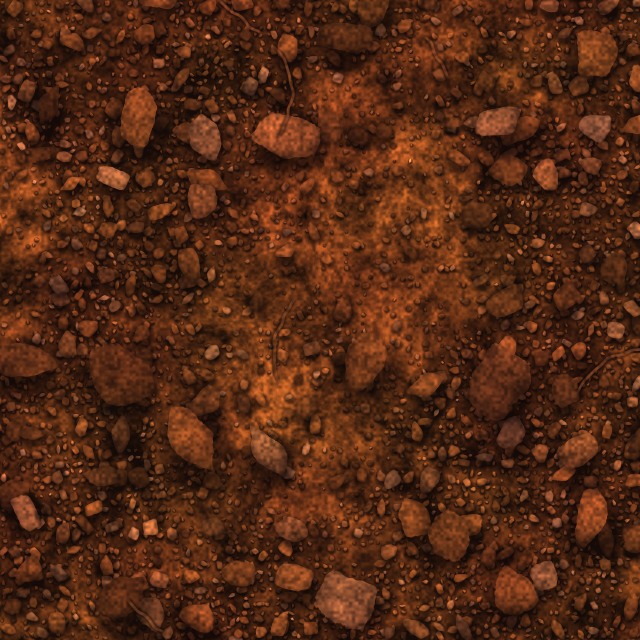
Give the GLSL for this texture, as a WebGL 2 fragment shader.

```glsl
#version 300 es
precision highp float;

uniform vec2 u_resolution;
out vec4 fragColor;

const float TAU = 6.28319;
const vec3 EARTH_TINT = vec3(1.0, 0.475, 0.175);
const vec3 PALE_TINT = vec3(1.0, 0.62, 0.42);
const float SOIL_DARK = 0.25;
const float SOIL_BRIGHT = 0.44;
const float STONE_DARK = 0.30;
const float STONE_BRIGHT = 0.60;
const float SHADOW_STRENGTH = 0.55;
const float GRAIN_STRENGTH = 0.30;
const float EDGE_SOFTNESS = 0.0016;
const float FINEST_CELLS = 82.0;
const float LAYER_RATIO = 0.56;
const int STONE_LAYERS = 5;
const int FACETS = 6;
const int TWIGS = 6;

vec4 hash4(vec2 p) {
    vec4 q = fract(p.xyxy * vec4(0.1031, 0.1030, 0.0973, 0.1099));
    q += dot(q, q.wzxy + 33.33);
    return fract((q.xxyz + q.yzzw) * q.zywx);
}

mat2 rotation(float angle) {
    float c = cos(angle), s = sin(angle);
    return mat2(c, s, -s, c);
}

// Value noise in -1..1
float noise(vec2 p) {
    vec2 i = floor(p), f = fract(p);
    f = f * f * (3.0 - 2.0 * f);
    float low = mix(hash4(i).x, hash4(i + vec2(1, 0)).x, f.x);
    float high = mix(hash4(i + vec2(0, 1)).x, hash4(i + vec2(1, 1)).x, f.x);
    return 2.0 * mix(low, high, f.y) - 1.0;
}

float fbm(vec2 p, int octaves) {
    float sum = 0.0, amplitude = 0.5;
    for (int i = 0; i < octaves; i++) {
        sum += amplitude * noise(p);
        p = rotation(0.6) * p * 2.03 + 17.3;
        amplitude *= 0.62;
    }
    return sum;
}

// 0 on smooth packed dirt, 1 on loose gravel
float gravelAt(vec2 uv) {
    vec2 p = rotation(-0.5) * uv * vec2(3.6, 4.4) + 41.0;
    return smoothstep(-0.32, 0.22, fbm(p, 3));
}

// Rounded convex polygon; 1 on its outline
float facetedShape(vec2 q, float seedA, float seedB) {
    float sum = 0.0;
    for (int k = 0; k < FACETS; k++) {
        float n = float(k);
        float angle = (n + 0.7 * fract(seedA * 37.0 + n * 0.618)) * TAU / float(FACETS);
        float reach = mix(0.7, 1.0, fract(seedB * 19.0 + n * 0.382));
        sum += pow(max(dot(q, vec2(cos(angle), sin(angle))), 0.0) / reach, 8.0);
    }
    return pow(sum, 0.125);
}

// surface holds (tone, paleness)
vec2 addStones(vec2 surface, vec2 uv, float cells, float density, float clod) {
    vec2 p = uv * cells;
    for (int j = -1; j <= 1; j++)
    for (int i = -1; i <= 1; i++) {
        vec2 cell = floor(p) + vec2(i, j);
        vec4 h = hash4(cell + cells * 7.0);
        if (h.x > density) continue;
        vec2 centre = cell + 0.25 + 0.5 * h.yz;
        if (h.x > density * mix(0.3, 1.0, gravelAt(centre / cells))) continue;

        vec4 g = hash4(cell + cells * 13.0 + 51.0);
        float radius = mix(0.22, 0.50, g.x);
        vec2 rel = (p - centre) / radius;
        if (dot(rel, rel) > 6.0) continue;
        vec2 q = rotation(h.w * TAU) * rel;
        q.y *= mix(1.0, 1.75, g.y);
        float d = facetedShape(q, h.w, g.z) + 0.22 * clod;
        float soft = EDGE_SOFTNESS * cells / radius;

        float shade = 1.0 - smoothstep(0.55, 1.4, length(rel - vec2(0.05, -0.3)));
        surface.x *= 1.0 - SHADOW_STRENGTH * shade;

        float body = 1.0 - smoothstep(1.0 - soft, 1.0 + soft, d);
        float pale = pow(g.w, 4.0);
        float tone = mix(STONE_DARK, STONE_BRIGHT, fract(g.z * 7.0)) + 0.12 * pale;
        tone *= 1.0 + 0.22 * rel.y - 0.22 * smoothstep(0.55, 1.05, d) + 0.45 * clod;
        surface = mix(surface, vec2(tone, 0.1 + 0.75 * pale), body * 0.93);
    }
    return surface;
}

// Thin bent stems lying on the ground
vec2 addTwigs(vec2 surface, vec2 uv) {
    for (int i = 0; i < TWIGS; i++) {
        vec4 h = hash4(vec2(float(i) * 5.0 + 3.0, 71.0));
        vec2 q = rotation(h.z * TAU) * (uv - h.xy);
        float halfLength = mix(0.03, 0.075, h.w);
        float across = q.y - (h.w - 0.5) * 9.0 * q.x * q.x - 0.003 * noise(q.xx * 40.0);
        float along = 1.0 - smoothstep(halfLength - 0.01, halfLength, abs(q.x));
        surface.x *= 1.0 - 0.45 * along * (1.0 - smoothstep(0.002, 0.008, abs(across)));
        float stem = along * (1.0 - smoothstep(0.001, 0.0035, abs(across)));
        surface = mix(surface, vec2(0.47, 0.35), 0.8 * stem);
    }
    return surface;
}

void main() {
    vec2 uv = gl_FragCoord.xy / min(u_resolution.x, u_resolution.y);

    // Soil
    vec2 warp = 0.02 * vec2(noise(uv * 11.0), noise(uv * 11.0 + 29.0));
    float clod = fbm((uv + warp) * 24.0, 5);
    float grain = noise(uv * 210.0) + 0.5 * noise(uv * 120.0 + 9.0);
    float soil = mix(SOIL_BRIGHT, SOIL_DARK, gravelAt(uv + warp));
    vec2 surface = vec2(soil * (1.0 + 1.0 * clod), 0.0);

    // Stones, from fine grit to large rocks
    float cells = FINEST_CELLS;
    for (int layer = 0; layer < STONE_LAYERS; layer++) {
        float density = mix(0.72, 0.27, float(layer) / float(STONE_LAYERS - 1));
        surface = addStones(surface, uv, cells, density, clod);
        cells *= LAYER_RATIO;
    }
    surface = addTwigs(surface, uv);

    // Grain and colour
    float tone = max(surface.x * (1.0 + GRAIN_STRENGTH * grain) + 0.02, 0.08);
    vec3 tint = mix(EARTH_TINT, PALE_TINT, surface.y);
    tint.g += 0.035 * noise(uv * 9.0 + 63.0);
    fragColor = vec4(tone * tint + vec3(0.0, 0.0, 0.012), 1.0);
}
```
